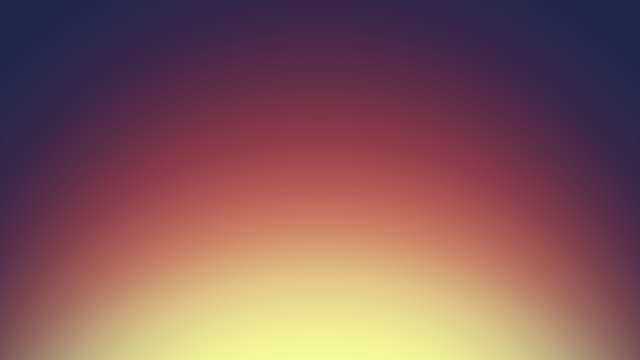
This background is drawn by a Shadertoy shader. Its source:

```glsl
// Draws a soft sunset glow rising from the lower edge into a navy dusk sky.

#define BAND_HEIGHT 0.2    // height of one colour band, in canvas heights
#define GLOW_CURVE 0.358   // how far the bands bend down at the sides
#define SIDE_FADE 0.5      // blend into the night colour at the side edges
#define SIDE_POWER 3.0     // how closely that blend hugs the sides
#define NIGHT vec3(0.13, 0.15, 0.295)

const int LAST = 6;
const vec3 SKY[7] = vec3[7](
    vec3(0.960, 0.990, 0.610),   // pale yellow
    vec3(0.895, 0.810, 0.545),   // sand
    vec3(0.780, 0.470, 0.375),   // coral
    vec3(0.580, 0.250, 0.295),   // red
    vec3(0.370, 0.178, 0.277),   // wine
    vec3(0.216, 0.157, 0.294),   // violet
    NIGHT);

vec3 skyStop(int i) {
    return SKY[clamp(i, 0, LAST)];
}

// Smooth Catmull-Rom curve through the sky colours
vec3 skyColor(float height) {
    float band = clamp(height / BAND_HEIGHT, 0.0, float(LAST));
    int i = int(floor(band));
    float t = band - float(i);
    vec3 a = skyStop(i - 1), b = skyStop(i);
    vec3 c = skyStop(i + 1), d = skyStop(i + 2);
    return b + 0.5 * t * (c - a
        + t * (2.0 * a - 5.0 * b + 4.0 * c - d
        + t * (3.0 * (b - c) + d - a)));
}

void mainImage(out vec4 fragColor, in vec2 fragCoord) {
    vec2 uv = fragCoord / iResolution.xy;
    float side = abs(2.0 * uv.x - 1.0);

    // Arched glow
    vec3 color = skyColor(uv.y + GLOW_CURVE * side * side);

    // Dusk closing in from the sides
    color = mix(color, NIGHT, SIDE_FADE * pow(side, SIDE_POWER));

    fragColor = vec4(color, 1.0);
}
```
